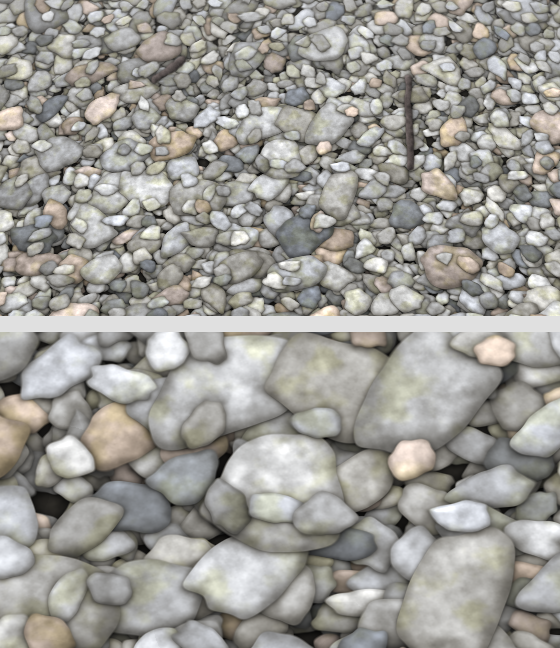
Top: the whole. Bottom: its middle third, enlarged.
This texture is drawn by a Shadertoy shader. Its source:

```glsl
// A bed of pale mixed pebbles seen at a slant, softer towards the far edge.
// Layers of jittered grids are painted back to front; each stone is a rounded
// random polygon with a domed normal, mottled skin and a contact shadow.

const int LAYERS = 7;
const float CELL[LAYERS] = float[](0.060, 0.057, 0.066, 0.086, 0.112, 0.168, 0.063);
const float PRESENCE[LAYERS] = float[](1.0, 1.0, 0.70, 0.55, 0.33, 0.24, 0.30);
const int FACETS = 6;
const float TAU = 6.2831853;

const float RECESSION = 0.35;       // shrinking of stones towards the top
const float FORESHORTEN = 1.2;      // vertical squash of the ground
const float NEAR_BLUR = 0.0018;
const float FAR_BLUR = 0.0058;
const float SHADOW_REACH = 0.0062;
const float SHADOW_DEPTH = 0.47;
const float DARK_STONE = 0.62;
const float LIGHT_STONE = 0.93;
const float TONE_GAMMA = 0.90;

const vec3 LIGHT = vec3(-0.15, 0.50, 0.85);
const vec3 SOIL = vec3(0.14, 0.135, 0.125);
const vec3 WARM = vec3(1.02, 1.00, 0.945);
const vec3 COOL = vec3(0.99, 1.00, 1.015);
const vec3 PINK = vec3(1.06, 0.97, 0.91);
const vec3 SLATE = vec3(0.55, 0.57, 0.60);
const vec3 LICHEN = vec3(0.95, 0.95, 0.83);
const vec3 BARK = vec3(0.33, 0.30, 0.30);
const vec3 SHADE_TINT = vec3(1.015, 1.0, 0.975);
const vec3 BRIGHT_TINT = vec3(0.99, 1.0, 1.025);

vec3 hash3(vec2 p) {
    ivec2 cell = ivec2(floor(p));
    uvec3 v = uvec3(uint(cell.x), uint(cell.y), 7u) * 1664525u + 1013904223u;
    v.x += v.y * v.z; v.y += v.z * v.x; v.z += v.x * v.y;
    v ^= v >> 16u;
    v.x += v.y * v.z; v.y += v.z * v.x; v.z += v.x * v.y;
    return vec3(v >> 8u) / 16777216.0;
}

float noise(vec2 p) {
    vec2 i = floor(p), f = fract(p);
    f = f * f * (3.0 - 2.0 * f);
    vec2 e = vec2(0.0, 1.0);
    return mix(mix(hash3(i).x, hash3(i + e.yx).x, f.x),
               mix(hash3(i + e.xy).x, hash3(i + e.yy).x, f.x), f.y);
}

float fbm(vec2 p) {
    float sum = 0.0, amp = 0.53;
    for (int i = 0; i < 4; i++) {
        sum += amp * noise(p);
        p = mat2(1.6, 1.2, -1.2, 1.6) * p + 7.3;
        amp *= 0.5;
    }
    return sum;
}

// Rounded polygon: xy = outward gradient, z = 1 on the outline.
vec3 roundedPolygon(vec2 q, vec2 seed, float sharpness) {
    float sum = 0.0;
    vec2 grad = vec2(0.0);
    for (int k = 0; k < FACETS; k++) {
        vec3 h = hash3(seed + float(k) * 1017.0);
        float a = TAU * (float(k) + 0.7 * h.x) / float(FACETS);
        vec2 dir = vec2(cos(a), sin(a)) / mix(0.76, 1.10, h.y);
        float t = max(dot(q, dir), 0.0001);
        float w = pow(t, sharpness - 1.0);
        sum += w * t;
        grad += w * dir;
    }
    return vec3(grad, pow(sum, 1.0 / sharpness));
}

vec3 stoneColour(vec3 h) {
    vec3 c = mix(COOL, WARM, h.y) * mix(DARK_STONE, LIGHT_STONE, h.x);
    if (h.z > 0.91) c *= PINK;
    if (h.z < 0.08) c = SLATE * mix(0.8, 1.15, h.x) * mix(COOL, WARM, h.y);
    return c;
}

// Mottled and stained skin.
vec3 weather(vec3 c, vec2 p, vec2 seed, float detail) {
    vec2 s = p + seed * 0.37;
    float stain = smoothstep(0.46, 0.74, fbm(s * 24.0));
    c *= mix(vec3(1.0), LICHEN, stain * 0.85);
    return c * (1.0 + 0.62 * detail * (fbm(s * 46.0) - 0.5));
}

void paintStone(inout vec3 col, vec2 p, vec2 id, int layer, float blur) {
    vec2 seed = id + float(layer) * 271.0;
    vec3 h = hash3(seed), g = hash3(seed + 4110.0), m = hash3(seed + 8230.0);
    if (m.x > PRESENCE[layer]) return;
    float cell = CELL[layer], radius = cell * mix(0.42, 0.60, g.x);
    vec2 centre = (id + 0.5 + 0.6 * (h.xy - 0.5)) * cell;
    float a = (h.z - 0.5) * 2.6, stretch = mix(1.0, 1.32, g.y);
    mat2 turn = mat2(cos(a), -sin(a), sin(a), cos(a));
    vec2 axes = vec2(stretch, 1.0 / stretch);
    vec2 q = turn * (p - centre) / (radius * axes);
    if (dot(q, q) > 4.0) return;
    q += 0.16 * (vec2(noise(q * 2.3 + seed), noise(q * 2.3 - seed)) - 0.5);

    vec3 shape = roundedPolygon(q, seed, mix(5.0, 11.0, g.z));
    vec2 outward = normalize(transpose(turn) * (shape.xy / axes) + 0.00001);
    float gap = (shape.z - 1.0) * radius;
    float shade = SHADOW_DEPTH * (1.0 - 0.35 * outward.y);
    col *= 1.0 - shade * exp(-max(gap, 0.0) / SHADOW_REACH);

    float cover = smoothstep(blur, -blur, gap);
    if (cover <= 0.0) return;
    float slope = pow(min(shape.z, 1.0), 2.4);
    float detail = mix(1.0, 0.45, smoothstep(NEAR_BLUR, FAR_BLUR, blur));
    vec2 bump = vec2(noise(p * 70.0 + seed), noise(p * 70.0 - seed)) - 0.5;
    vec2 lean = outward * slope * 1.05 + 0.45 * (m.yz - 0.5) + 0.4 * detail * bump;
    vec3 normal = normalize(vec3(lean, 1.0 - 0.45 * slope));
    float lit = 0.60 + 0.43 * max(dot(normal, LIGHT), 0.0);
    lit *= 1.0 - 0.17 * smoothstep(0.74, 1.0, shape.z);
    vec3 skin = weather(stoneColour(hash3(seed + 12370.0)), p, seed, detail);
    col = mix(col, skin * lit, cover);
}

void paintTwig(inout vec3 col, vec2 p, vec2 a, vec2 b, float width, float blur) {
    p += 0.012 * (vec2(noise(p * 22.0), noise(p * 22.0 + 9.0)) - 0.5);
    vec2 ab = b - a;
    float t = clamp(dot(p - a, ab) / dot(ab, ab), 0.0, 1.0);
    vec2 off = p - a - ab * t;
    float d = length(off) - width * mix(0.75, 1.0, noise(vec2(t * 9.0, 3.0)));
    col *= 1.0 - 0.5 * exp(-max(d, 0.0) / SHADOW_REACH);
    float lit = 0.85 + 0.35 * (off.y - off.x) / width + 0.7 * (fbm(p * 70.0) - 0.5);
    col = mix(col, BARK * lit, smoothstep(blur, -blur, d));
}

void mainImage(out vec4 fragColor, in vec2 fragCoord) {
    vec2 p = fragCoord / iResolution.y;
    float x = p.x - 0.5 * iResolution.x / iResolution.y;
    float scale = 1.0 + RECESSION * p.y;
    vec2 ground = vec2(x * scale, FORESHORTEN * (p.y + 0.5 * RECESSION * p.y * p.y));
    float blur = mix(NEAR_BLUR, FAR_BLUR, smoothstep(0.5, 1.05, p.y));
    blur = max(blur, 0.8 * scale / iResolution.y);

    // Far rows first, so nearer stones overlap them.
    vec3 col = SOIL * (0.7 + 0.6 * fbm(ground * 60.0));
    for (int layer = 0; layer < LAYERS; layer++) {
        vec2 shifted = ground + float(layer + 3) * vec2(1.37, 0.83);
        vec2 home = floor(shifted / CELL[layer]);
        for (int j = 1; j >= -1; j--)
            for (int i = -1; i <= 1; i++)
                paintStone(col, shifted, home + vec2(i, j), layer, blur);
    }

    paintTwig(col, vec2(x, p.y), vec2(0.405, 0.75), vec2(0.415, 0.47), 0.012, blur);
    paintTwig(col, vec2(x, p.y), vec2(-0.40, 0.75), vec2(-0.31, 0.81), 0.012, blur);

    // Lift the midtones, cool the lights, add haze far away.
    col = pow(max(col, 0.0), vec3(TONE_GAMMA));
    col *= mix(SHADE_TINT, BRIGHT_TINT, smoothstep(0.3, 0.85, col.g));
    col = mix(col, vec3(0.66), 0.10 * smoothstep(0.5, 1.0, p.y));
    fragColor = vec4(clamp(col, 0.0, 1.0), 1.0);
}
```
